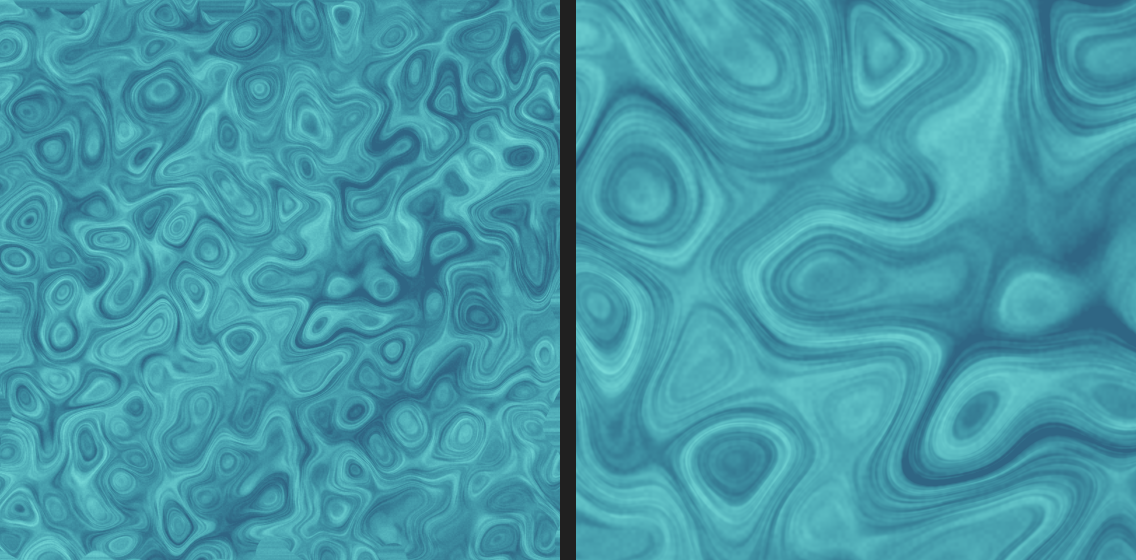
Left: the whole. Right: its middle third, enlarged.
Write a Shadertoy shader that draws this texture.

```glsl
// Rippled turquoise water: soft layered noise is displaced along one diagonal
// by a height field of layered sines, so its tones fold into rings and strands.
// Near the canvas border patches of the surface smear into level streaks.

#define SWELL_WAVES 24
#define SWELL_FREQ_MIN 3.0
#define SWELL_FREQ_MAX 14.0
#define FOLD_STRENGTH 0.15
#define KINK_STRENGTH 0.022
#define KINK_SCALE 17.0
#define TONE_SCALE 9.5
#define TONE_FALLOFF 0.76
#define CONTRAST 0.074
#define GRAIN 0.034
#define EDGE_SMEAR 0.02

const float TAU = 6.2831853;
const vec3 DEEP_TEAL = vec3(0.20, 0.46, 0.56);
const vec3 TONE_SLOPE = vec3(0.30, 1.0, 0.733);
const vec3 TONE_CURVE = vec3(1.0, 0.0, 0.0);
const float MEAN_TONE = 0.135;

float hash(vec2 p) {
    vec3 q = fract(vec3(p.xyx) * 0.1031);
    q += dot(q, q.yzx + 33.33);
    return fract((q.x + q.y) * q.z);
}

// Smooth value noise, centred on zero
float noise(vec2 p) {
    vec2 cell = floor(p), f = fract(p);
    f = f * f * f * (f * (f * 6.0 - 15.0) + 10.0);
    float low = mix(hash(cell), hash(cell + vec2(1, 0)), f.x);
    float high = mix(hash(cell + vec2(0, 1)), hash(cell + vec2(1, 1)), f.x);
    return mix(low, high, f.y) - 0.5;
}

// Four noise octaves, scaled to about unit deviation
float layeredTone(vec2 p) {
    const mat2 turn = mat2(0.8, 0.6, -0.6, 0.8);
    float sum = 0.0, power = 0.0, weight = 1.0;
    p = p * TONE_SCALE + 40.0;
    for (int i = 0; i < 4; i++) {
        sum += weight * noise(p);
        power += weight * weight;
        p = turn * p * 2.03 + 17.3;
        weight *= TONE_FALLOFF;
    }
    return sum * 4.7 / sqrt(power);
}

// Isotropic sum of plane waves, weaker at high frequency, unit deviation
float swell(vec2 p) {
    float sum = 0.0, power = 0.0;
    for (int i = 0; i < SWELL_WAVES; i++) {
        float n = float(i);
        float angle = n * 2.39996;
        float freq = mix(SWELL_FREQ_MIN, SWELL_FREQ_MAX, hash(vec2(n, 7.0)));
        float phase = TAU * hash(vec2(n, 23.0));
        float height = 1.0 / freq;
        sum += height * cos(TAU * freq * dot(p, vec2(cos(angle), sin(angle))) + phase);
        power += 0.5 * height * height;
    }
    return sum / sqrt(power);
}

float waterTone(vec2 p, vec2 size) {
    // Folded interior, with kinked contours
    vec2 k = p * KINK_SCALE;
    vec2 kink = KINK_STRENGTH * vec2(noise(k), noise(k.yx + 51.7));
    vec2 folded = p + FOLD_STRENGTH * swell(p + kink) * vec2(0.78, 0.62);
    float tone = layeredTone(folded);

    // Smeared border
    vec2 inset = min(p, size - p);
    float border = min(inset.x, inset.y);
    if (border < EDGE_SMEAR * 4.0) {
        float depth = EDGE_SMEAR * (swell(p + 3.7) - 0.2) - border;
        float streak = 0.8 * layeredTone(vec2(p.x * 0.1, p.y * 4.5));
        tone = mix(tone, streak, smoothstep(-0.0015, 0.0015, depth));
    }
    return tone;
}

void mainImage(out vec4 fragColor, in vec2 fragCoord) {
    vec2 size = iResolution.xy / iResolution.y;

    // Average four samples to keep tight folds smooth
    float tone = 0.0;
    for (int i = 0; i < 4; i++) {
        vec2 offset = vec2(i % 2, i / 2) * 0.5 - 0.25;
        tone += 0.25 * waterTone((fragCoord + offset) / iResolution.y, size);
    }

    // Tone to colour, with faint grain
    float grain = noise(fragCoord / iResolution.y * 400.0);
    float d = MEAN_TONE + CONTRAST * tone + GRAIN * grain;
    d = clamp(d, -0.06, 0.40);
    vec3 water = DEEP_TEAL + TONE_SLOPE * d + TONE_CURVE * d * d;
    fragColor = vec4(water, 1.0);
}
```
